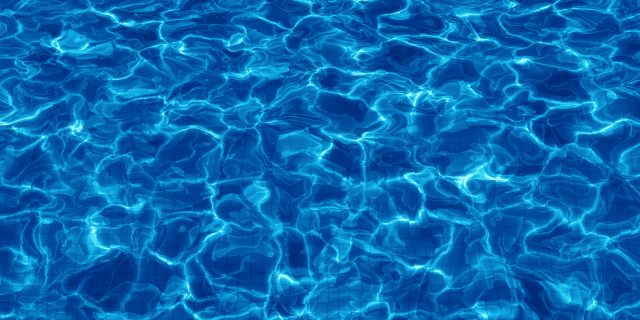
This texture is drawn by a Shadertoy shader. Its source:

```glsl
// Sunlit swimming pool: a net of caustic light over blue tiles, seen at a slant.

const vec2  CELLS_NEAR   = vec2(6.1, 6.7);  // light cells per canvas height, front
const vec2  CELLS_FAR    = vec2(1.2, 3.0);  // extra cells gained towards the back
const float BASE_LEVEL   = -0.3;            // palette step of unlit water
const float NET_GAIN     = 4.0;
const float NET_WIDTH    = 0.042;
const float HALO_GAIN    = 0.8;
const float HALO_WIDTH   = 0.14;
const float ECHO_GAIN    = 1.5;             // thin line running beside the net
const float ECHO_OFFSET  = 0.13;
const float ECHO_WIDTH   = 0.022;
const float VEIN_GAIN    = 2.8;
const float FOLD_GAIN    = 1.6;
const float FOLD_FALLOFF = 0.10;
const float PATCH_GAIN   = 1.5;
const float TILES        = 5.0;             // tiles per light cell
const float TILE_GAIN    = 0.55;
const float TILE_SHIFT   = 0.07;            // break of the light from tile to tile
const int   SAMPLES      = 2;               // antialiasing samples per axis

// Water colours from deep shade to glint
const vec3 WATER[8] = vec3[8](
    vec3(0.00, 0.17, 0.47), vec3(0.00, 0.25, 0.57),
    vec3(0.01, 0.35, 0.64), vec3(0.03, 0.47, 0.74),
    vec3(0.04, 0.62, 0.86), vec3(0.10, 0.73, 0.91),
    vec3(0.24, 0.87, 0.96), vec3(0.68, 0.97, 1.00));

vec2 hash22(vec2 p) {
    vec3 h = fract(p.xyx * vec3(0.1031, 0.1030, 0.0973));
    h += dot(h, h.yzx + 33.33);
    return fract((h.xx + h.yz) * h.zy);
}

float cornerSlope(vec2 cell, vec2 offset) {
    return dot(hash22(cell) * 2.0 - 1.0, offset);
}

// Gradient noise centred on zero
float noise(vec2 p) {
    vec2 i = floor(p), f = fract(p), e = vec2(1.0, 0.0);
    vec2 u = f * f * f * (f * (f * 6.0 - 15.0) + 10.0);
    return mix(mix(cornerSlope(i, f), cornerSlope(i + e, f - e), u.x),
               mix(cornerSlope(i + e.yx, f - e.yx), cornerSlope(i + 1.0, f - 1.0), u.x), u.y);
}

vec2 noise2(vec2 p) {
    return vec2(noise(p + 17.3), noise(p + 71.9));
}

// x: distance to the cell border, y: random tone of the cell
vec2 cellNet(vec2 p) {
    vec2 home = floor(p);
    float nearest = 9.0, second = 9.0, tone = 0.0;
    for (int y = -1; y <= 1; y++)
    for (int x = -1; x <= 1; x++) {
        vec2 cell = home + vec2(x, y);
        vec2 h = hash22(cell + 40.0);
        float d = length(cell + 0.12 + 0.76 * h - p);
        second = min(second, max(nearest, d));
        if (d < nearest) { nearest = d; tone = fract(h.x * 7.0 + h.y * 5.0); }
    }
    return vec2(0.5 * (second - nearest), tone);
}

// Folded sheet of light: sharp on one side, fading on the other
float fold(float n) {
    return smoothstep(-0.012, 0.012, n) * exp(-max(n, 0.0) / FOLD_FALLOFF);
}

vec3 waterColor(float level) {
    float k = clamp(level + 1.0, 0.0, 6.999);
    int i = int(k);
    return mix(WATER[i], WATER[i + 1], fract(k));
}

vec3 pool(vec2 uv, float aspect) {
    // Slanted view: cells shrink and flatten towards the top
    vec2 p = vec2((uv.x - 0.5 * aspect) * (CELLS_NEAR.x + CELLS_FAR.x * uv.y),
                  uv.y * (CELLS_NEAR.y + CELLS_FAR.y * uv.y * uv.y)) + 60.0;

    // Waves bend the light, tiles break it into small steps
    vec2 swell = noise2(p * 0.8);
    vec2 ripple = noise2(p * 2.3 + swell);
    vec2 tile = (p + 0.2 * swell + 0.1 * ripple) * TILES;
    vec2 q = p + 0.6 * swell + 0.24 * ripple;
    q.x += 0.8 * uv.y * noise(p * vec2(0.6, 1.4) + 9.0);
    q += TILE_SHIFT * (hash22(floor(tile)) - 0.5);

    // Large bright net with a thin echo, finer veins
    vec2 net = cellNet(q * 0.9);
    float vein = cellNet(q * 1.6 + 0.5 * ripple + 23.0).x;
    float netPower = smoothstep(-0.35, 0.3, noise(p * 0.7 + 31.0));
    float echoPower = smoothstep(-0.1, 0.2, noise(p * 0.9 + 67.0));
    float veinPower = smoothstep(-0.15, 0.3, noise(p * 0.8 + 53.0));
    float echo = abs(net.x - ECHO_OFFSET - 0.15 * ripple.x);

    float level = BASE_LEVEL + 1.8 * noise(q * vec2(1.1, 1.5) + 5.0);
    level += (net.y - 0.5) * smoothstep(0.0, 0.1, net.x);
    level += NET_GAIN * (0.35 + 0.65 * netPower) * exp(-net.x / NET_WIDTH);
    level += HALO_GAIN * exp(-net.x / HALO_WIDTH);
    level += ECHO_GAIN * echoPower * exp(-echo / ECHO_WIDTH);
    level += VEIN_GAIN * veinPower * exp(-vein / NET_WIDTH);

    // Overlapping sheets and clear bright patches
    level += FOLD_GAIN * fold(noise(q * vec2(1.0, 1.3) + 83.0) - 0.02);
    level += FOLD_GAIN * fold(noise(q * vec2(1.8, 2.2) + 0.6 * ripple + 11.0) - 0.06);
    level += PATCH_GAIN * smoothstep(0.28, 0.34, noise(q * vec2(1.2, 1.6) + 97.0));

    // Faint tile joints, refracted and lost in the distance
    vec2 joint = abs(fract(tile) - 0.5);
    float line = smoothstep(0.39, 0.47, max(joint.x, joint.y));
    level -= TILE_GAIN * line * (1.0 - 0.8 * uv.y);

    return waterColor(level);
}

void mainImage(out vec4 fragColor, in vec2 fragCoord) {
    vec3 color = vec3(0.0);
    for (int j = 0; j < SAMPLES; j++)
    for (int i = 0; i < SAMPLES; i++) {
        vec2 offset = (vec2(i, j) + 0.5) / float(SAMPLES) - 0.5;
        color += pool((fragCoord + offset) / iResolution.y, iResolution.x / iResolution.y);
    }
    fragColor = vec4(color / float(SAMPLES * SAMPLES), 1.0);
}
```
